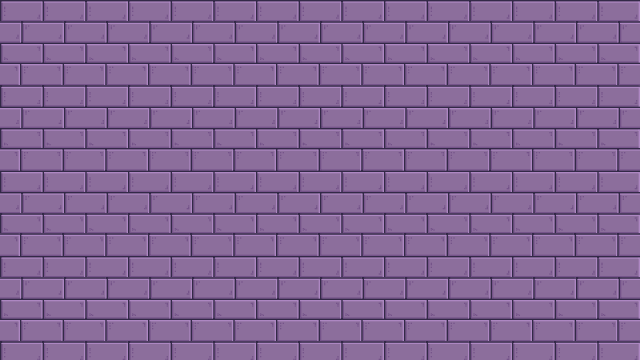
This texture is drawn by a WebGL 1 fragment shader. Its source:

```glsl
precision highp float;

#define BRICKS_ACROSS 15.0
#define BRICK_SIZE vec2(32.0, 16.0)
#define ROW_CYCLE 4.0
#define ROW_SHIFT 1.0
#define LINE 1.0
#define FACE_COLOR vec3(0.55, 0.43, 0.61)
#define SHADE_COLOR vec3(0.46, 0.33, 0.54)
#define JOINT_COLOR vec3(0.20, 0.16, 0.28)
#define LIGHT_COLOR vec3(0.68, 0.53, 0.76)

uniform vec2 u_resolution;

// Share of a sample of the given width that lies between a and b
float band(float x, float a, float b, float width) {
  float h = 0.5 * width;
  return max(0.0, min(x + h, b) - max(x - h, a)) / width;
}

// One square speck
float speck(vec2 p, vec2 corner, float width) {
  return band(p.x, corner.x, corner.x + LINE, width)
       * band(p.y, corner.y, corner.y + LINE, width);
}

// Specks spreading from a corner along two arms
float chip(vec2 p, vec2 corner, vec2 armA, vec2 armB, float width) {
  float mark = speck(p, corner, width);
  mark = max(mark, speck(p, corner + armA, width));
  for (int i = 1; i <= 2; i++) {
    mark = max(mark, speck(p, corner + armB * float(i), width));
  }
  return mark;
}

// Worn corners, different in each row of the cycle
float wear(vec2 p, float row, float width) {
  vec2 left = vec2(3.0, 3.0);
  vec2 leftA = vec2(2.0, 0.0);
  vec2 leftB = vec2(0.0, 2.0);
  if (row < 0.5) {
    left.y = 5.0;
    leftA = vec2(0.0, 1.0);
    leftB = vec2(0.0, 3.0);
  } else if (row < 1.5) {
    leftB = vec2(0.0, 1.0);
  } else if (row < 2.5) {
    left.y = 11.0;
    leftA = vec2(0.0, 1.0);
    leftB = vec2(1.0, 0.5);
  }
  bool low = row < 1.5;
  vec2 right = vec2(29.0, low ? 13.0 - row : 3.0);
  vec2 rightB = vec2(0.0, low ? -1.0 : 1.0);
  return max(chip(p, left, leftA, leftB, width),
             chip(p, right, vec2(-1.0, 0.0), rightB, width));
}

void main() {
  // Wall grid, measured from the top left
  float scale = BRICKS_ACROSS * BRICK_SIZE.x / u_resolution.x;
  vec2 wall = vec2(gl_FragCoord.x, u_resolution.y - gl_FragCoord.y) * scale;
  float width = scale;

  // Row within the cycle; the last one is taller and starts early
  float lastRow = ROW_CYCLE - 1.0;
  float y = mod(wall.y, ROW_CYCLE * BRICK_SIZE.y);
  float row = min(floor(y / BRICK_SIZE.y), lastRow);
  if (y >= lastRow * BRICK_SIZE.y - ROW_SHIFT) row = lastRow;
  float early = row == lastRow ? ROW_SHIFT : 0.0;
  float top = row * BRICK_SIZE.y - early;
  float bottom = (row + 1.0) * BRICK_SIZE.y;
  if (row == lastRow - 1.0) bottom -= ROW_SHIFT;

  // Brick coordinates; side is centred on the upright joint
  float offset = mod(row, 2.0) * 0.5 * BRICK_SIZE.x - early;
  vec2 brick = vec2(mod(wall.x - offset, BRICK_SIZE.x), y - top);
  float halfBrick = 0.5 * BRICK_SIZE.x;
  float side = mod(brick.x + halfBrick, BRICK_SIZE.x) - halfBrick;
  float height = bottom - top;

  // Bevel and joint coverage
  float shade = band(side, LINE, 2.0 * LINE, width)
              + band(brick.y, height - LINE, height, width)
              + band(brick.y, -LINE, 0.0, width);
  float light = band(side, -LINE, 0.0, width)
              + band(brick.y, LINE, 2.0 * LINE, width);
  float upright = band(side, 0.0, LINE, width);
  float level = band(brick.y, 0.0, LINE, width)
              + band(brick.y, height, height + LINE, width);

  // Layers from face to joint
  vec3 color = mix(FACE_COLOR, SHADE_COLOR, wear(brick, row, width));
  color = mix(color, SHADE_COLOR, min(shade, 1.0));
  color = mix(color, LIGHT_COLOR, min(light, 1.0));
  color = mix(color, JOINT_COLOR, min(upright + level, 1.0));
  gl_FragColor = vec4(color, 1.0);
}
```
